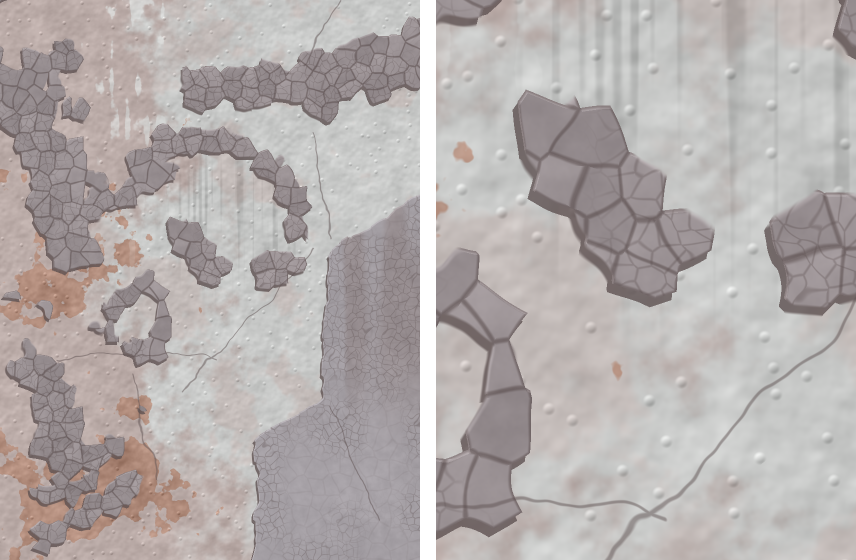
Left: the whole. Right: its middle third, enlarged.
Give the GLSL for this texture, as a Shadertoy shader.

```glsl
const vec3 LIME = vec3(0.785, 0.79, 0.785), BLUSH = vec3(0.735, 0.675, 0.66);
const vec3 RUST = vec3(0.67, 0.515, 0.445), CREVICE = vec3(0.37, 0.32, 0.32);
const vec3 SHEET = vec3(0.645, 0.625, 0.645), FLAKE = vec3(0.595, 0.56, 0.57);
const vec3 DRIP = vec3(0.57, 0.525, 0.53);
const vec2 LIGHT = vec2(-0.45, 0.9);

float hash(vec2 p) { return fract(sin(dot(p, vec2(127.1, 311.7))) * 43758.5); }

float noise(vec2 p) {
    vec2 i = floor(p), f = fract(p);
    f = f * f * (3.0 - 2.0 * f);
    return mix(mix(hash(i), hash(i + vec2(1, 0)), f.x),
               mix(hash(i + vec2(0, 1)), hash(i + 1.0), f.x), f.y);
}

// Layered noise centred on zero
float fbm(vec2 p) {
    float sum = -0.47, amp = 0.5;
    for (int i = 0; i < 4; i++) {
        sum += amp * noise(p);
        p = mat2(1.6, 1.2, -1.2, 1.6) * p + 7.3;
        amp *= 0.5;
    }
    return sum;
}

// Voronoi: xy = cell centre, z = distance to the border, w = cell id
vec4 cells(vec2 p) {
    vec2 near = p + 9.0, next = near;
    float d1 = 99.0, d2 = 99.0;
    for (int i = 0; i < 9; i++) {
        vec2 g = floor(p) + vec2(i % 3, i / 3) - 1.0;
        vec2 c = g + 0.1 + 0.8 * vec2(hash(g), hash(g + 41.7));
        float d = dot(c - p, c - p);
        if (d < d1) { d2 = d1; next = near; d1 = d; near = c; }
        else if (d < d2) { d2 = d; next = c; }
    }
    float border = dot(0.5 * (near + next) - p, normalize(next - near));
    return vec4(near, border, hash(floor(near) + 5.1));
}

float segment(vec2 p, float ax, float ay, float bx, float by) {
    vec2 a = vec2(ax, ay), ab = vec2(bx, by) - a;
    return length(p - a - ab * clamp(dot(p - a, ab) / dot(ab, ab), 0.0, 1.0));
}

float ring(vec2 p, vec2 centre, float radius) { return 0.019 - abs(length(p - centre) - radius); }

// Positive inside the loose flakes
float looseField(vec2 p) {
    float f = 0.036 - segment(p, 0.36, 0.85, 0.5, 0.845);
    f = max(f, 0.052 - segment(p, 0.57, 0.855, 0.76, 0.915));
    f = max(f, min(ring(p, vec2(0.36, 0.57), 0.18), min(p.y - 0.57, p.x - 0.23)));
    f = max(f, min(ring(p, vec2(0.255, 0.425), 0.058), 0.295 - p.x));
    f = max(f, 0.03 - segment(p, 0.33, 0.58, 0.38, 0.51));
    f = max(f, 0.022 - segment(p, 0.48, 0.51, 0.53, 0.53));
    f = max(f, 0.017 - segment(p, 0.07, 0.02, 0.25, 0.15));
    f = max(f, 0.02 - segment(p, 0.13, 0.62, 0.3, 0.69));
    f = max(f, 0.052 - segment(p, 0.06, 0.79, 0.13, 0.58));
    f = max(f, 0.028 - segment(p, 0.0, 0.85, 0.11, 0.9));
    f = max(f, 0.04 - segment(p, 0.05, 0.34, 0.15, 0.19));
    f += 0.09 * fbm(p * 19.0) * (1.0 - 0.5 * smoothstep(0.2, 0.35, p.x));
    return max(f, 0.2 * (fbm(p * 15.0 + 31.0) - 0.19 - 0.25 * smoothstep(0.12, 0.4, p.x)));
}

float sheetField(vec2 p) {
    float left = p.x - mix(0.455, 0.585, smoothstep(0.21, 0.3, p.y));
    float top = dot(p - vec2(0.586, 0.545), vec2(0.56, -0.83));
    return min(left, top) + 0.035 * fbm(p * 16.0);
}

// Angular paint pieces in canvas units
vec4 pieces(vec2 p) {
    vec2 wobble = vec2(noise(p * 40.0), noise(p * 40.0 + 9.0)) - 0.5;
    vec4 cell = cells((p + 0.009 * wobble) * 33.0);
    return vec4(cell.xy / 33.0, cell.zw);
}

// x = paint cover, y = 1 on the big sheet
vec2 paint(vec2 p, vec2 centre) {
    float loose = looseField(mix(p, centre, 0.6)), sheet = sheetField(mix(p, centre, 0.12));
    return vec2(smoothstep(-0.0006, 0.0006, max(loose, sheet)), step(loose, sheet));
}

float relief(vec2 p) { return fbm(p * 34.0) + 0.35 * noise(p * 130.0); }

vec3 plaster(vec2 p) {
    float fine = fbm(p * 45.0 + 3.0);
    float edge = p.x - 0.34 + 0.09 * smoothstep(0.25, 0.55, p.y) + 0.5 * fbm(p * 7.0);
    vec3 col = mix(BLUSH, LIME, smoothstep(-0.07, 0.07, edge + 0.25 * fine));
    col = mix(col, BLUSH, 0.55 * smoothstep(0.03, 0.17, fbm(p * 12.0 + 5.0) + 0.4 * fine));
    // Bare rust belts and white scrapes
    float belts = exp(-pow((p.y - 0.5) / 0.09, 2.0)) + exp(-pow((p.y - 0.12) / 0.08, 2.0));
    float bare = fbm(p * 9.0 + 20.0) + 0.4 * fine - 0.17 + 0.14 * belts - 0.9 * max(p.x - 0.24, 0.0);
    col = mix(col, RUST + 0.15 * fine, 0.9 * smoothstep(0.0, 0.02, bare));
    float scrape = noise(p * vec2(110, 14)) + fine - 4.0 * abs(p.x - 0.25);
    col = mix(col, LIME + 0.05, 0.8 * smoothstep(0.6, 0.75, scrape) * smoothstep(0.4, 0.9, p.y));
    float brushed = 1.0 - smoothstep(0.06, 0.17, length(p - vec2(0.42, 0.6)));
    col -= 0.09 * brushed * smoothstep(0.55, 0.9, noise(p * vec2(190, 6)));
    // Grain and pebbles
    col += 0.22 * (relief(p) - relief(p + 0.003 * LIGHT)) + 0.12 * fine;
    vec4 pebble = cells(p * 46.0);
    vec2 offset = p * 46.0 - pebble.xy;
    float dome = 1.0 - smoothstep(0.08, 0.2, length(offset));
    return col + 1.3 * dome * step(0.66, pebble.w) * dot(offset, LIGHT);
}

vec3 coat(vec2 p, vec4 cell, float onSheet) {
    vec3 flake = FLAKE + 0.07 * (cell.w - 0.5) + 1.5 * dot(p - cell.xy, LIGHT) * (cell.w - 0.3);
    float streak = smoothstep(0.5, 0.8, noise(p * vec2(27, 2.5))) * smoothstep(0.18, 0.4, p.y);
    vec3 col = mix(flake, mix(SHEET, DRIP, 0.65 * streak) + 0.06 * fbm(p * 9.0), onSheet);
    float craze = 1.0 - smoothstep(0.0, 0.1, cells(p * 72.0 + noise(p * 60.0)).z);
    float split = 1.0 - smoothstep(0.01, 0.075, cell.z);
    col = mix(col, CREVICE, 0.36 * craze * smoothstep(0.25, 0.6, noise(p * 13.0)));
    return mix(col, CREVICE, split * mix(0.6, 0.08, onSheet)) + 0.07 * fbm(p * 90.0);
}

float longCracks(vec2 p) {
    p += 0.03 * vec2(fbm(p * 17.0), fbm(p * 17.0 + 8.0));
    float d = min(segment(p, 0.61, 1.0, 0.54, 0.88), segment(p, 0.56, 0.77, 0.585, 0.58));
    d = min(d, min(segment(p, 0.56, 0.56, 0.33, 0.3), segment(p, 0.1, 0.365, 0.39, 0.36)));
    d = min(d, min(segment(p, 0.23, 0.33, 0.28, 0.14), segment(p, 0.59, 0.27, 0.68, 0.07)));
    return 1.0 - smoothstep(0.0004, 0.0018, d);
}

vec3 wall(vec2 p) {
    vec4 cell = pieces(p);
    vec2 cover = paint(p, cell.xy), up = p + vec2(0.003, 0.005), rim = p + 0.0025 * LIGHT;
    float shadow = paint(up, pieces(up).xy).x, bevel = 1.0 - paint(rim, pieces(rim).xy).x;
    vec3 ground = mix(plaster(p), CREVICE, 0.8 * shadow);
    vec3 col = mix(ground, coat(p, cell, cover.y) + 0.09 * bevel, cover.x);
    return mix(col, CREVICE, 0.5 * longCracks(p));
}

void mainImage(out vec4 fragColor, in vec2 fragCoord) {
    vec3 sum = vec3(0);
    for (int i = 0; i < 4; i++)
        sum += wall((fragCoord + vec2(i % 2, i / 2) * 0.5 - 0.25) / iResolution.y);
    fragColor = vec4(sum / 4.0, 1);
}
```
